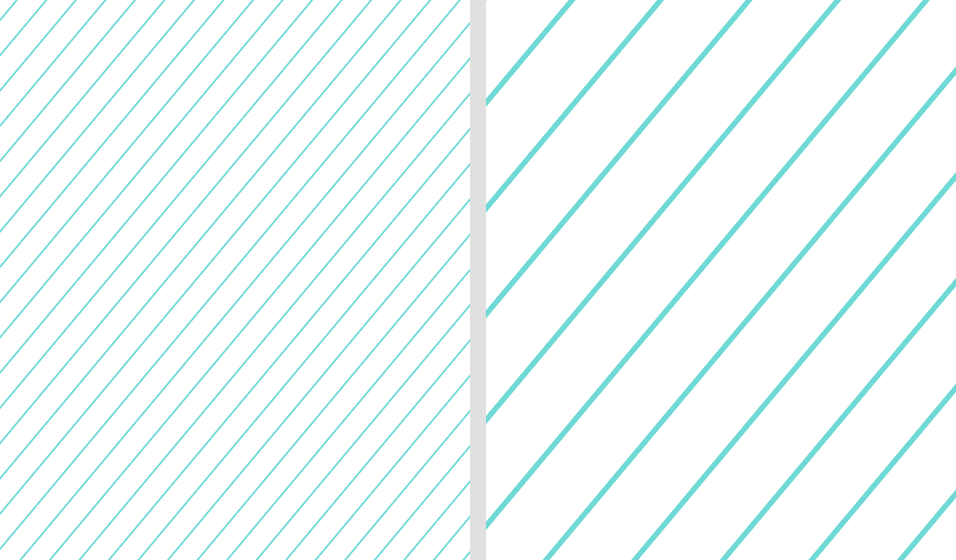
Left, the full canvas; right, a detail of the centre.
Write a Shadertoy shader that draws this pattern.

```glsl
// Lengths are fractions of the canvas height
const vec2 STRIPE_PERIOD = vec2(0.05273, 0.06296); // spacing across and down
const float STRIPE_PHASE = 0.572;                  // offset at the top left, in periods
const float LINE_WIDTH = 0.0032;
const vec3 PAPER_COLOR = vec3(1.0);
const vec3 LINE_COLOR = vec3(0.43, 0.85, 0.835);

// Distance to the centre of the nearest diagonal line
float stripeDistance(vec2 p) {
    vec2 frequency = 1.0 / STRIPE_PERIOD;
    float phase = dot(p, frequency) - STRIPE_PHASE;
    return abs(fract(phase + 0.5) - 0.5) / length(frequency);
}

void mainImage(out vec4 fragColor, in vec2 fragCoord) {
    // Measure from the top left so that x + y is constant along a rising line
    float pixel = 1.0 / iResolution.y;
    vec2 p = vec2(fragCoord.x, iResolution.y - fragCoord.y) * pixel;

    // Antialiased line coverage over one pixel
    float edge = 0.5 * LINE_WIDTH - stripeDistance(p);
    float coverage = clamp(edge / pixel + 0.5, 0.0, 1.0);

    fragColor = vec4(mix(PAPER_COLOR, LINE_COLOR, coverage), 1.0);
}
```
